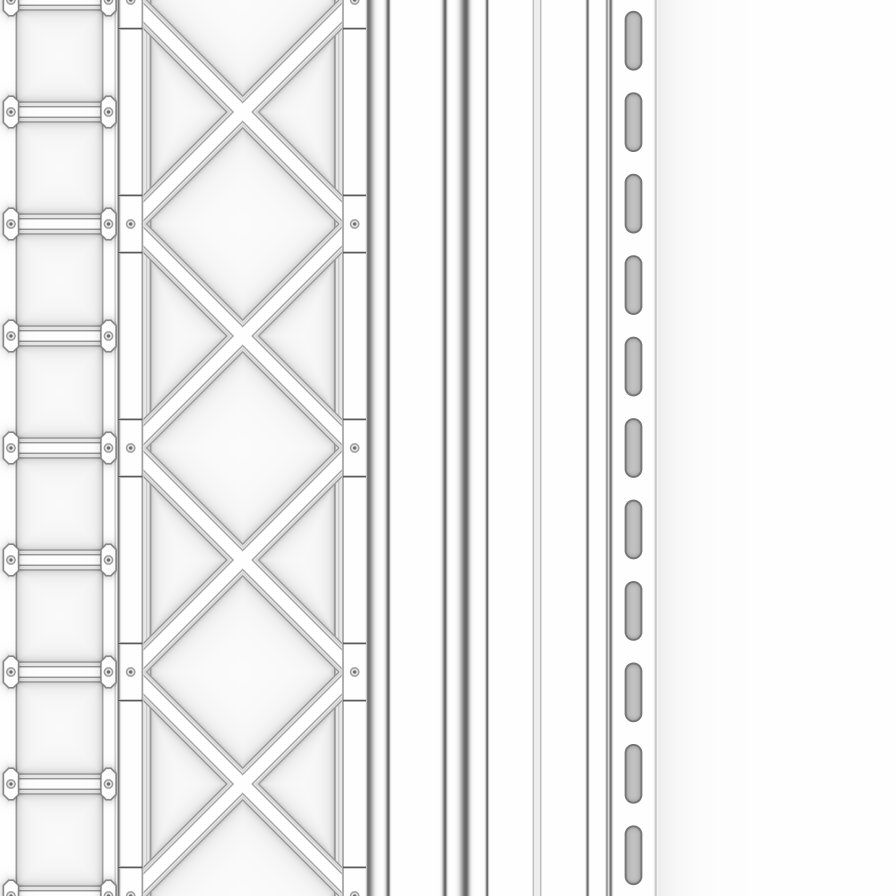
This texture map is drawn by a Shadertoy shader. Its source:

```glsl
// Pale grey trim sheet: a ladder strip, a cross-braced truss, long grooved
// mouldings, a row of slots and a blank panel. Folded coordinates repeat the
// parts; distance functions give the outlines and soft contact shading.

const float SPAN = 768.0;          // drawing units across the canvas
const float WHITE = 0.995;
const float PANEL = 0.985;
const float INK = 0.42;
const float FINE_INK = 0.62;
const float SLOT_FILL = 0.765;

const float RUNG_STEP = SPAN / 8.0;
const float TRUSS_STEP = SPAN / 4.0;
const float SLOT_STEP = SPAN / 11.0;
const float TRUSS_X = 208.0;
const float TRUSS_HALF = 106.0;
const float BRACE_HALF = 9.6;
const float SLOT_X = 543.0;

// Long grooves: centre, left softness, right softness, depth
const int GROOVES = 10;
const vec4 GROOVE[GROOVES] = vec4[GROOVES](
    vec4(101.5, 1.0, 1.4, 0.52),
    vec4(315.5, 1.4, 4.3, 0.56),
    vec4(333.0, 2.2, 1.3, 0.60),
    vec4(381.6, 2.3, 1.5, 0.60),
    vec4(399.3, 4.6, 3.2, 0.60),
    vec4(417.6, 1.3, 1.1, 0.60),
    vec4(503.7, 1.3, 1.1, 0.58),
    vec4(520.2, 1.0, 1.3, 0.42),
    vec4(523.5, 1.5, 1.3, 0.56),
    vec4(562.2, 1.2, 1.0, 0.22));

float px; // size of one screen pixel in drawing units

float fill(float d) { return clamp(0.5 - d / px, 0.0, 1.0); }

float stroke(float d, float halfWidth) {
    return min(fill(abs(d) - halfWidth), min(1.0, 2.0 * halfWidth / px));
}

void ink(inout float c, float tone, float mask) { c = mix(c, min(c, tone), mask); }

// Distance from the nearest repeat centre, at multiples of the step
float fold(float v, float stepSize) {
    return abs(mod(v + 0.5 * stepSize, stepSize) - 0.5 * stepSize);
}

// Recessed sheet, darkened near its rim; d is the depth inside the rim
float recess(float d) {
    return PANEL - 0.13 * exp(-d / 3.2) - 0.055 * exp(-d / 16.0);
}

void bolt(inout float c, vec2 q) {
    float r = length(q);
    ink(c, 0.88, fill(r - 4.2));
    ink(c, FINE_INK, stroke(r - 3.5, 0.6));
    ink(c, INK, fill(r - 1.4));
}

float ladder(vec2 p) {
    float y = fold(p.y, RUNG_STEP);
    float side = min(p.x - 14.0, 88.0 - p.x);
    float inside = min(side, y - 8.5);
    float c = mix(WHITE, recess(max(inside, 0.0)), fill(-inside));

    // Rungs and rails
    float between = fill(-side);
    ink(c, 0.57, stroke(y - 8.5, 0.6) * between);
    ink(c, 0.57, stroke(y - 4.5, 0.6) * between);
    ink(c, 0.90, fill(abs(y - 6.5) - 2.0) * between);
    ink(c, 0.60, stroke(p.x - 14.0, 0.7));
    ink(c, 0.64, stroke(p.x - 88.0, 0.7));
    ink(c, 0.86, stroke(p.x - 86.0, 1.0) * fill(8.5 - y));
    ink(c, 0.82, stroke(p.x - 98.8, 0.8));

    // Chamfered brackets with bolts
    vec2 q = vec2(abs(p.x - 51.2) - 41.8, y);
    vec2 a = abs(q);
    float d = max(max(a.x - 6.5, a.y - 13.5), (a.x + a.y - 15.5) * 0.707);
    c -= 0.18 * exp(-max(d, 0.0) / 2.5) * fill(-d);
    c = mix(c, WHITE, fill(d));
    ink(c, 0.53, stroke(d, 0.7));
    bolt(c, q);
    return c;
}

float truss(vec2 p) {
    float x = abs(p.x - TRUSS_X);
    float y = fold(p.y - 0.5 * TRUSS_STEP, TRUSS_STEP);
    float brace = abs(x - y) * 0.7071;
    float inside = min(78.5 - x, brace - BRACE_HALF);
    float c = mix(WHITE, recess(max(inside, 0.0)), fill(-inside));

    // Stepped inner flange
    ink(c, 0.91, fill(abs(x - 82.0) - 3.5));
    ink(c, 0.60, stroke(x - 79.0, 0.8));
    ink(c, 0.80, stroke(x - 82.3, 0.6));

    // Diagonal braces, with joined outlines at each crossing
    float inner = fill(x - 85.0);
    c = mix(c, 0.93, fill(brace - BRACE_HALF) * inner);
    c = mix(c, WHITE, fill(brace - 5.8) * inner);
    ink(c, 0.60, stroke(brace - BRACE_HALF, 0.65) * inner);
    ink(c, 0.80, stroke(brace - 7.8, 0.45) * inner);
    ink(c, 0.64, stroke(brace - 5.8, 0.6) * inner);

    // Outer posts, plate seams and bolts
    c = mix(c, WHITE, fill(86.0 - x));
    ink(c, 0.62, stroke(x - 86.0, 0.7));
    float plateY = 0.5 * TRUSS_STEP - y;
    ink(c, 0.35, stroke(plateY - 24.5, 0.75) * fill(86.0 - x));
    bolt(c, vec2(x - 96.0, plateY));
    return c;
}

float slots(vec2 p) {
    float y = fold(p.y - 0.5 * SLOT_STEP, SLOT_STEP);
    float d = length(vec2(p.x - SLOT_X, max(y - 18.0, 0.0))) - 6.8;
    float well = SLOT_FILL - 0.22 * exp(min(d, 0.0) / 1.8);
    float c = mix(WHITE, well, fill(d));
    ink(c, 0.46, stroke(d, 0.8));
    return c;
}

void mainImage(out vec4 fragColor, in vec2 fragCoord) {
    px = SPAN / iResolution.y;
    vec2 p = fragCoord / iResolution.xy * SPAN;
    float c = WHITE;
    if (p.x < 101.5) c = ladder(p);
    else if (p.x < TRUSS_X + TRUSS_HALF) c = truss(p);
    else if (p.x > 526.0 && p.x < 560.0) c = slots(p);

    // Raised bead and the shadow cast on the blank panel
    ink(c, 0.93, fill(abs(p.x - 460.3) - 3.2));
    ink(c, 0.74, stroke(abs(p.x - 460.3) - 3.2, 0.6));
    if (p.x > 564.0) c -= 0.065 * exp((564.0 - p.x) / 18.0);

    // Full-height grooves
    for (int i = 0; i < GROOVES; i++) {
        vec4 g = GROOVE[i];
        float t = p.x - g.x;
        float soft = max(t < 0.0 ? g.y : g.z, 0.7 * px);
        c = min(c, WHITE - g.w * exp(-t * t / (soft * soft)));
    }
    fragColor = vec4(vec3(clamp(c, 0.0, 1.0)), 1.0);
}
```
